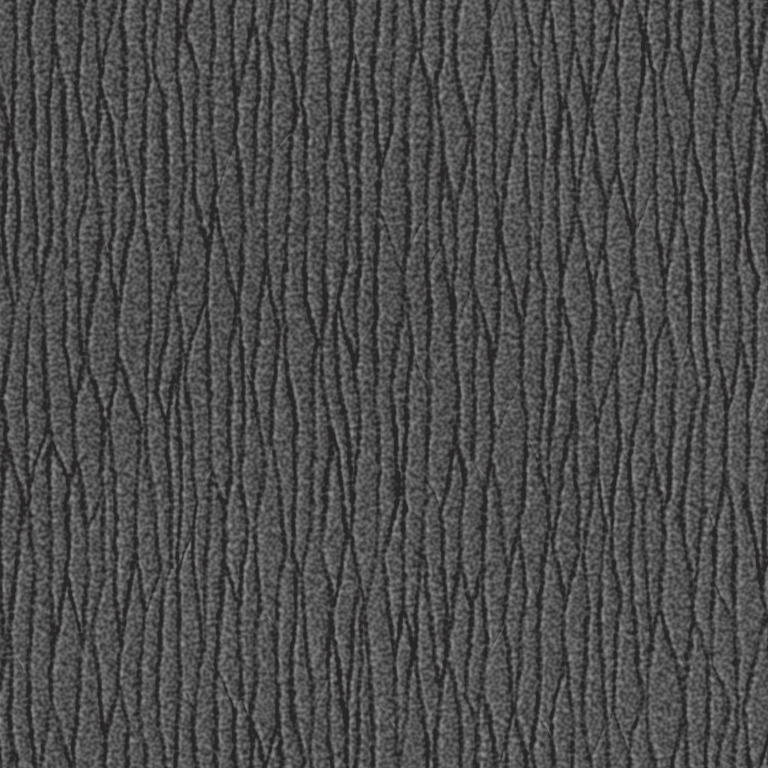
Reproduce this texture procedurally as a Shadertoy shader.

```glsl
const vec2 CELLS = vec2(47.0, 4.6);   // creased strips across and up the canvas
const float TAPER = 1.45;             // higher values give more pointed strip ends
const vec3 GROOVE_COLOR = vec3(0.130, 0.121, 0.120);
const vec3 RIDGE_COLOR = vec3(0.560, 0.563, 0.568);

vec2 hash2(vec2 p) {
    vec3 q = fract(p.xyx * vec3(0.1031, 0.1030, 0.0973));
    q += dot(q, q.yzx + 33.33);
    return fract((q.xx + q.yz) * q.zy);
}

vec2 gradient(vec2 cell) {
    float angle = 6.2832 * hash2(cell + 211.0).x;
    return vec2(cos(angle), sin(angle));
}

float gradientNoise(vec2 p) {
    vec2 i = floor(p), f = p - i;
    vec2 u = f * f * f * (f * (f * 6.0 - 15.0) + 10.0);
    vec2 e = vec2(1.0, 0.0);
    float low = mix(dot(gradient(i), f), dot(gradient(i + e), f - e), u.x);
    float high = mix(dot(gradient(i + e.yx), f - e.yx), dot(gradient(i + 1.0), f - 1.0), u.x);
    return mix(low, high, u.y);
}

vec2 rotate(vec2 p, float angle) {
    float c = cos(angle), s = sin(angle);
    return vec2(c * p.x - s * p.y, s * p.x + c * p.y);
}

// Staggered, jittered strip centre relative to p
vec2 siteOffset(vec2 cell, vec2 p) {
    vec2 jitter = (hash2(cell + 57.0) - 0.5) * vec2(0.75, 0.9);
    vec2 site = cell + 0.5 + jitter + vec2(0.0, 0.5 * mod(cell.x, 2.0));
    return (site - p) * vec2(1.0, TAPER);
}

// Horizontal distances to the left and right borders of a Voronoi strip
vec2 stripBorders(vec2 p) {
    vec2 base = floor(p), nearest = vec2(9.0), home = base;
    for (int y = -2; y <= 2; y++)
    for (int x = -2; x <= 2; x++) {
        vec2 cell = base + vec2(x, y);
        vec2 site = siteOffset(cell, p);
        if (dot(site, site) < dot(nearest, nearest)) {
            nearest = site;
            home = cell;
        }
    }
    vec2 borders = vec2(2.0);
    for (int y = -2; y <= 2; y++)
    for (int x = -2; x <= 2; x++) {
        vec2 site = siteOffset(home + vec2(x, y), p);
        vec2 across = site - nearest;
        if (abs(across.x) < 0.001) continue;
        float reach = abs(dot(0.5 * (site + nearest), across) / across.x);
        // Fade out borders that run sideways
        reach += 0.35 * (1.0 - smoothstep(0.1, 0.45, abs(normalize(across).x)));
        if (across.x < 0.0) borders.x = min(borders.x, reach);
        else borders.y = min(borders.y, reach);
    }
    return borders;
}

vec2 warp(vec2 p) {
    float sway = 0.014 * gradientNoise(p * vec2(4.0, 3.0));
    float bend = 0.006 * gradientNoise(p * vec2(24.0, 13.0) + 17.0);
    float wiggle = 0.0030 * gradientNoise(p * vec2(70.0, 48.0) + 5.0);
    return p + vec2(sway + bend + wiggle, 0.0);
}

float creaseRelief(vec2 borders, float depth) {
    float edge = min(borders.x, borders.y);
    float groove = 1.0 - smoothstep(0.02, 0.23, edge);
    float rim = (borders.x - 0.28) / 0.13;
    float lit = exp(-rim * rim);
    float shade = 1.0 - smoothstep(0.1, 0.5, borders.y);
    return depth * (0.20 * lit - 0.35 * groove - 0.08 * shade);
}

float leatherGrain(vec2 p) {
    float fine = gradientNoise(rotate(p, 0.6) * 185.0);
    float coarse = gradientNoise(rotate(p, -0.4) * 105.0 + 31.0);
    float wrinkles = gradientNoise(p * vec2(62.0, 150.0) + 73.0);
    return 0.46 * fine + 0.16 * coarse + 0.20 * wrinkles;
}

void mainImage(out vec4 fragColor, in vec2 fragCoord) {
    vec2 p = fragCoord / iResolution.y;

    // Creases whose depth changes along their length
    vec2 borders = stripBorders(warp(p) * CELLS + 20.0);
    float depth = 1.0 + 0.65 * gradientNoise(p * vec2(28.0, 9.0) + 41.0);
    float relief = creaseRelief(borders, depth);

    // Grain and slow changes of light
    float grain = leatherGrain(p);
    float light = 0.06 * gradientNoise(p * 2.3 + 8.0) + 0.03 * (p.x - 0.5);

    float tone = clamp(0.455 + relief + grain + light, 0.06, 1.0);
    fragColor = vec4(mix(GROOVE_COLOR, RIDGE_COLOR, tone), 1.0);
}
```
